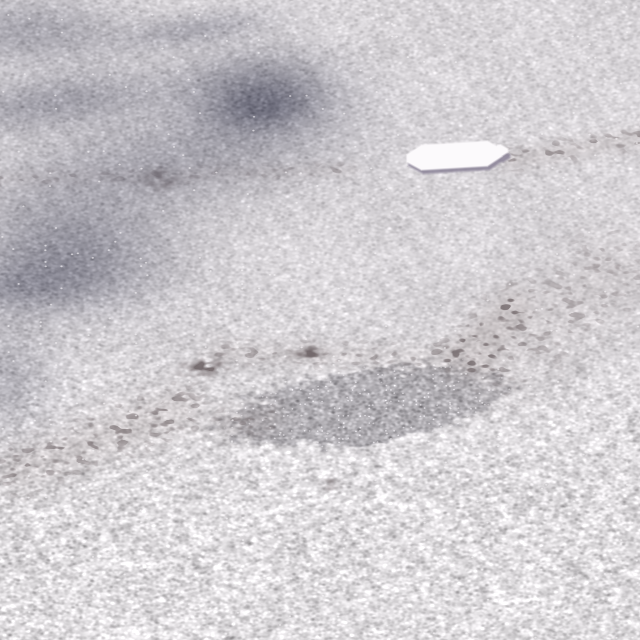
Reproduce this texture procedurally as a WebGL 1 fragment shader.

```glsl
precision highp float;
uniform vec2 u_resolution;

const vec3 SHADOW = vec3(0.42, 0.42, 0.48);
const vec3 GRIT = vec3(0.43, 0.39, 0.40);
const vec3 SOIL = vec3(0.62, 0.57, 0.56);
const vec3 PATCH = vec3(0.675, 0.665, 0.685);
const vec3 WHITE = vec3(0.99, 0.98, 0.99);

vec3 hash3(vec2 cell) {
  vec3 h = vec3(dot(cell, vec2(127.1, 311.7)),
                dot(cell, vec2(269.5, 183.3)),
                dot(cell, vec2(113.5, 271.9)));
  return fract(sin(h) * 43758.545);
}

// Cellular noise: soft round grains of random sign, about -1 to 1
float grains(vec2 p) {
  vec2 cell = floor(p);
  float sum = 0.0;
  for (int j = -1; j <= 1; j++) {
    for (int i = -1; i <= 1; i++) {
      vec2 c = cell + vec2(float(i), float(j));
      vec3 h = hash3(c);
      vec2 d = p - c - h.xy;
      float k = max(0.0, 1.0 - dot(d, d));
      sum += (h.z * 2.0 - 1.0) * k * k;
    }
  }
  return sum;
}

// Bright dots in a given share of the cells
float specks(vec2 p, float share) {
  vec2 cell = floor(p);
  vec3 h = hash3(cell + 57.0);
  float d = length(p - cell - 0.35 - 0.3 * h.xy);
  return step(1.0 - share, h.z) * (1.0 - smoothstep(0.05, 0.35, d));
}

// Soft elliptical spot, tilted by a slope
float spot(vec2 p, vec2 centre, vec2 radius, float slope) {
  vec2 d = p - centre;
  d.y -= slope * d.x;
  d /= radius;
  return exp(-dot(d, d));
}

// Soft band around a segment
float band(vec2 p, vec2 a, vec2 b, float width) {
  vec2 ab = b - a;
  float t = clamp(dot(p - a, ab) / dot(ab, ab), 0.0, 1.0);
  float d = length(p - a - ab * t) / width;
  return exp(-d * d);
}

// Flat plate with cut corners
float plate(vec2 p, vec2 halfSize) {
  vec2 q = abs(p);
  float bevel = (q.x * 0.6 + q.y - halfSize.x * 0.6 - halfSize.y * 0.3) * 0.857;
  return max(max(q.x - halfSize.x, q.y - halfSize.y), bevel);
}

float cover(float d, float blur) {
  return 1.0 - smoothstep(-blur, blur, d);
}

float shadows(vec2 p) {
  float s = 0.66 * spot(p, vec2(0.41, 0.855), vec2(0.115, 0.065), 0.0);
  s += 0.24 * spot(p, vec2(0.41, 0.83), vec2(0.07, 0.03), 0.1);
  s += 0.46 * spot(p, vec2(0.08, 0.84), vec2(0.18, 0.04), 0.12);
  s += 0.42 * spot(p, vec2(0.04, 0.95), vec2(0.16, 0.055), 0.0);
  s += 0.36 * spot(p, vec2(0.31, 0.955), vec2(0.11, 0.024), 0.15);
  s += 0.42 * spot(p, vec2(0.25, 0.745), vec2(0.26, 0.08), 0.15);
  s += 0.58 * spot(p, vec2(0.11, 0.60), vec2(0.15, 0.08), 0.0);
  s += 0.36 * spot(p, vec2(0.0, 0.55), vec2(0.16, 0.04), 0.0);
  s += 0.34 * spot(p, vec2(0.0, 0.41), vec2(0.09, 0.09), 0.0);
  return min(s, 0.92);
}

float debris(vec2 p) {
  float m = 0.8 * band(p, vec2(0.03, 0.27), vec2(0.28, 0.36), 0.04);
  m += 0.9 * band(p, vec2(0.73, 0.45), vec2(0.80, 0.52), 0.03);
  m += 0.5 * band(p, vec2(0.78, 0.44), vec2(0.95, 0.57), 0.07);
  m += 0.5 * band(p, vec2(0.0, 0.72), vec2(0.55, 0.735), 0.012);
  m += 0.7 * band(p, vec2(0.80, 0.75), vec2(1.0, 0.785), 0.018);
  m += 0.5 * band(p, vec2(0.34, 0.45), vec2(0.75, 0.44), 0.022);
  m += 0.6 * band(p, vec2(0.36, 0.34), vec2(0.42, 0.35), 0.025);
  return min(m, 1.0);
}

void main() {
  vec2 p = gl_FragCoord.xy / u_resolution;
  float pixel = 1.0 / min(u_resolution.x, u_resolution.y);
  float near = 1.0 - smoothstep(0.15, 0.62, p.y);
  float fine = grains(p * vec2(200.0, 280.0));
  float coarse = grains(p * vec2(85.0, 160.0) + 31.0);
  float broad = grains(p * vec2(10.0, 18.0) + 7.0);

  // Pale ground, coarser towards the bottom
  vec3 color = mix(vec3(0.85, 0.838, 0.852), vec3(0.88, 0.87, 0.88), near);
  color += fine * mix(0.07, 0.115, near) + coarse * mix(0.025, 0.085, near);
  color += broad * 0.022;

  // Smooth worn patch with a ragged edge
  vec2 q = p - vec2(0.585, 0.368);
  q.y -= 0.13 * q.x;
  float edge = length(q / vec2(0.195, 0.058)) - 1.0 + 0.16 * coarse + 0.12 * broad;
  vec3 worn = PATCH + 0.12 * fine + 0.2 * specks(p * vec2(150.0, 170.0), 0.16);
  color = mix(color, worn, 0.92 * cover(edge, 0.12));

  // Soil stains and small dark flecks
  float litter = debris(p);
  float flake = grains(p * vec2(95.0, 175.0) + 83.0);
  color = mix(color, SOIL, 0.26 * litter);
  color = mix(color, GRIT, 0.75 * litter * smoothstep(0.15, 0.8, flake));
  float clump = spot(p, vec2(0.32, 0.425), vec2(0.034, 0.012), 0.1)
              + 0.8 * spot(p, vec2(0.48, 0.448), vec2(0.024, 0.009), 0.0)
              + 0.6 * spot(p, vec2(0.25, 0.718), vec2(0.034, 0.015), 0.1)
              + 0.5 * spot(p, vec2(0.515, 0.243), vec2(0.014, 0.008), 0.0);
  color = mix(color, GRIT, clamp(clump * (0.7 + 0.9 * flake), 0.0, 0.9));

  // Cast shadows and glints
  color = mix(color, SHADOW + 0.07 * fine, shadows(p));
  color = mix(color, WHITE, 0.6 * specks(p * vec2(120.0, 150.0), 0.03));
  color = mix(color, WHITE, 0.9 * specks(p * 75.0 + 11.0, 0.003));

  // Pale plate with a narrow end and thin shade below
  vec2 b = p - vec2(0.71, 0.757);
  b.y -= 0.06 * b.x;
  vec2 drop = b + vec2(-0.003, 0.006);
  float shade = min(plate(drop, vec2(0.075, 0.020)),
                    plate(drop - vec2(0.07, 0.0), vec2(0.014, 0.009)));
  float body = min(plate(b, vec2(0.075, 0.020)),
                   plate(b - vec2(0.07, 0.003), vec2(0.014, 0.010)));
  color = mix(color, vec3(0.54, 0.51, 0.59), 0.85 * cover(shade, 2.0 * pixel));
  color = mix(color, WHITE, cover(body, 1.5 * pixel));

  gl_FragColor = vec4(clamp(color, 0.0, 1.0), 1.0);
}
```
